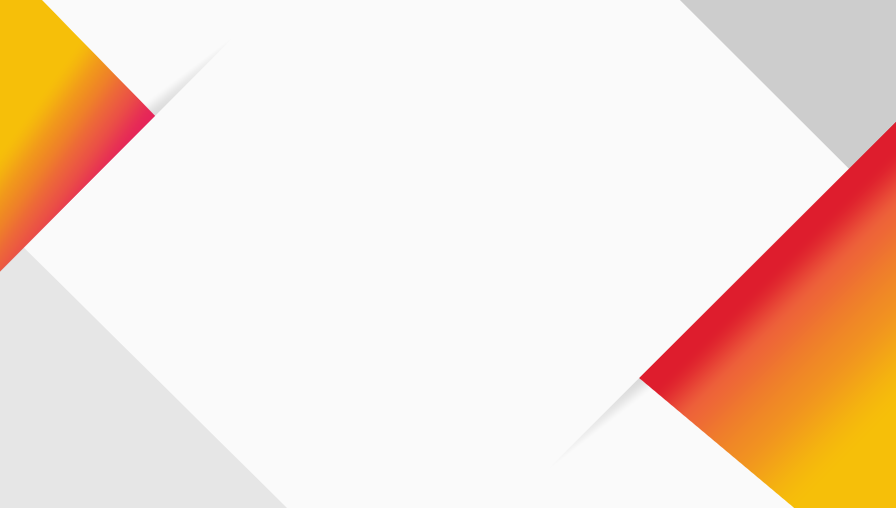
Give the GLSL for this background, as a Shadertoy shader.

```glsl
// Clean layered-paper background: a pale sheet with two grey corners and
// two warm gradient cards. Every shape is an intersection of half-planes,
// and soft tapering shadows continue the long edges of the cards.

// Signed distance to the line a-b, positive on the left of its heading.
float side(vec2 p, vec2 a, vec2 b) {
    vec2 dir = normalize(b - a);
    return dir.x * (p.y - a.y) - dir.y * (p.x - a.x);
}

// Antialiased coverage of a signed distance.
float cover(float d) {
    return clamp(0.5 + d * iResolution.y, 0.0, 1.0);
}

// Shadow beside an edge, narrowing from the card corner to the tip.
float edgeShadow(vec2 p, float d, vec2 corner, vec2 tip) {
    vec2 span = tip - corner;
    float t = clamp(dot(p - corner, span) / dot(span, span), 0.0, 1.0);
    float width = 0.034 * (1.0 - t) + 0.003;
    float falloff = 1.0 - smoothstep(0.0, width, d);
    return cover(d) * falloff * (1.0 - t);
}

void mainImage(out vec4 fragColor, in vec2 fragCoord) {
    vec2 p = fragCoord / iResolution.xy * vec2(1.77, 1.0);
    vec3 yellow = vec3(0.965, 0.75, 0.035);

    // Pale sheet and grey corners
    vec3 color = vec3(0.982);
    float lowerGrey = side(p, vec2(0.567, 0.0), vec2(0.0484, 0.5115));
    float upperGrey = side(p, vec2(1.343, 1.0), vec2(1.677, 0.668));
    color = mix(color, vec3(0.902), cover(lowerGrey));
    color = mix(color, vec3(0.804), cover(upperGrey));

    // Long edges of both cards
    vec2 leftCorner = vec2(0.3065, 0.772);
    vec2 rightCorner = vec2(1.2627, 0.2558);
    float leftEdge = side(p, vec2(0.0, 0.4654), leftCorner);
    float rightEdge = side(p, vec2(1.7696, 0.760), rightCorner);

    // Shadows past the corners
    float shade = edgeShadow(p, leftEdge, leftCorner, vec2(0.463, 0.928))
                + edgeShadow(p, rightEdge, rightCorner, vec2(1.08, 0.072));
    color *= 1.0 - 0.13 * shade;

    // Left card: yellow through orange to pink at the corner
    float s = dot(vec2(p.x, 1.0 - p.y), vec2(0.81, 0.58));
    vec3 leftColor = mix(yellow, vec3(0.94, 0.55, 0.13), smoothstep(0.17, 0.255, s));
    leftColor = mix(leftColor, vec3(0.925, 0.36, 0.25), smoothstep(0.235, 0.315, s));
    leftColor = mix(leftColor, vec3(0.9, 0.14, 0.35), smoothstep(0.295, 0.38, s));
    float leftCard = min(leftEdge, side(p, leftCorner, vec2(0.083, 1.0)));
    color = mix(color, leftColor, cover(leftCard));

    // Right card: red band along the edge, then orange to yellow
    float d = rightEdge;
    vec3 rightColor = mix(vec3(0.87, 0.115, 0.175), vec3(0.93, 0.37, 0.23),
                          smoothstep(0.035, 0.125, d));
    rightColor = mix(rightColor, vec3(0.94, 0.53, 0.15), smoothstep(0.09, 0.24, d));
    rightColor = mix(rightColor, yellow, smoothstep(0.2, 0.41, d));
    float rightCard = min(rightEdge, side(p, rightCorner, vec2(1.569, 0.0)));
    color = mix(color, rightColor, cover(rightCard));

    fragColor = vec4(color, 1.0);
}
```
